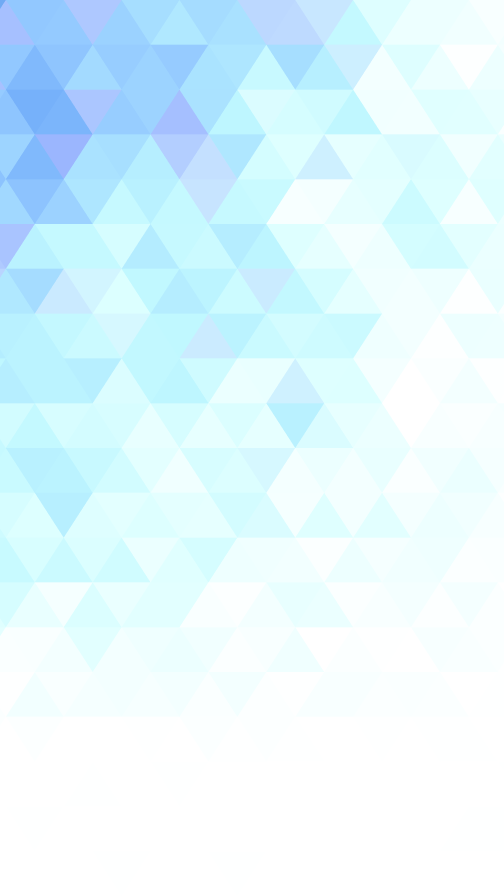
A WebGL 1 fragment shader for this background:

```glsl
precision highp float;

uniform vec2 u_resolution;

float hash(vec2 p) {
  return fract(sin(dot(p, vec2(127.1, 311.7))) * 43758.5453);
}

// Soft round spot, 1 at its centre
float glow(vec2 p, vec2 centre, float radius) {
  vec2 q = (p - centre) / radius;
  return exp(-dot(q, q));
}

// Depth of blue: 0 is white, 6 is the darkest
float blueDepth(vec2 p) {
  float depth = max(4.9 - 5.9 * (1.0 - p.y), 0.0) * (1.0 - 1.5 * p.x);

  // Darker areas
  depth += 1.4 * glow(p, vec2(0.036, 0.880), 0.035);
  depth += 0.8 * glow(p, vec2(0.050, 0.810), 0.050);
  depth += 1.2 * glow(p, vec2(0.320, 0.970), 0.050);
  depth += 1.0 * glow(p, vec2(0.220, 0.880), 0.050);
  depth += 0.9 * glow(p, vec2(0.330, 0.527), 0.030);
  depth += 0.6 * glow(p, vec2(0.080, 0.430), 0.050);

  // Lighter areas
  depth -= 1.0 * glow(p, vec2(0.300, 0.890), 0.040);
  depth -= 1.2 * glow(p, vec2(0.360, 0.750), 0.055);
  depth -= 1.0 * glow(p, vec2(0.110, 0.700), 0.060);
  depth -= 0.9 * glow(p, vec2(0.170, 0.470), 0.050);
  depth -= 0.8 * glow(p, vec2(0.450, 0.560), 0.060);
  depth -= 0.8 * glow(p, vec2(0.480, 0.960), 0.100);
  return max(depth, 0.0);
}

vec3 blueRamp(float t) {
  vec3 c = mix(vec3(1.0), vec3(0.87, 1.0, 1.0), clamp(t, 0.0, 1.0));
  c = mix(c, vec3(0.75, 0.97, 1.0), clamp(t - 1.0, 0.0, 1.0));
  c = mix(c, vec3(0.66, 0.88, 1.0), clamp(t - 2.0, 0.0, 1.0));
  c = mix(c, vec3(0.58, 0.79, 1.0), clamp(t - 3.0, 0.0, 1.0));
  c = mix(c, vec3(0.46, 0.69, 0.98), clamp(t - 4.0, 0.0, 1.0));
  return mix(c, vec3(0.36, 0.59, 0.88), clamp(t - 5.0, 0.0, 1.0));
}

vec3 triangleColor(vec2 p) {
  const float side = 0.0646;
  const float rows = 20.0;

  // Rows count down from the top; odd rows shift by half a side
  float down = (1.0 - p.y) * rows;
  float row = floor(down);
  float v = down - row;
  float shift = 0.5 * mod(row, 2.0);
  float u = (p.x - 0.0065) / side - shift;

  // Centre of the upward or downward triangle
  float apex = floor(u + 0.5);
  bool pointsUp = abs(u - apex) < 0.5 * v;
  vec2 cell = pointsUp ? vec2(apex, 0.667) : vec2(floor(u) + 0.5, 0.333);
  vec2 centre = vec2((cell.x + shift) * side + 0.0065, 1.0 - (row + cell.y) / rows);

  // Each triangle varies around the smooth depth
  vec2 id = vec2(2.0 * (cell.x + shift), row);
  float depth = blueDepth(centre);
  depth += (hash(id) - 0.58) * min(1.5 * depth + 0.06, 1.4);
  vec3 color = blueRamp(depth);

  // A few turn slightly lavender
  float lavender = step(0.85, hash(id + 37.0)) * smoothstep(0.8, 2.5, depth);
  return color + lavender * vec3(0.06, -0.05, 0.0);
}

void main() {
  // Average 3 by 3 samples for smooth edges
  vec3 color = vec3(0.0);
  for (int i = 0; i < 3; i++) {
    for (int j = 0; j < 3; j++) {
      vec2 offset = (vec2(float(i), float(j)) - 1.0) / 3.0;
      color += triangleColor((gl_FragCoord.xy + offset) / u_resolution.y);
    }
  }
  gl_FragColor = vec4(color / 9.0, 1.0);
}
```
